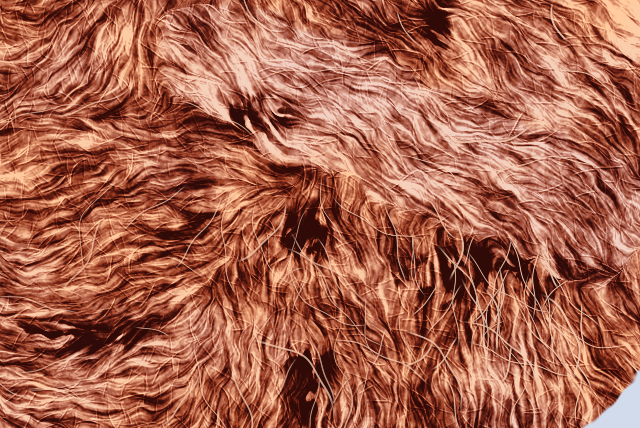
Give the GLSL for this texture, as a WebGL 1 fragment shader.

```glsl
precision highp float;
// Tangled coconut husk: frizzy red-brown fibre mats, dark gaps and loose pale strands.
uniform vec2 u_resolution;

float hash(vec2 p) {
  return fract(sin(dot(p, vec2(127.1, 311.7))) * 43758.5453);
}
vec4 hash4(vec2 p) {
  return vec4(hash(p), hash(p + 17.3), hash(p + 41.9), hash(p + 73.7));
}
float noise(vec2 p) {
  vec2 i = floor(p), f = fract(p), e = vec2(1.0, 0.0);
  f = f * f * (3.0 - 2.0 * f);
  return mix(mix(hash(i), hash(i + e.xy), f.x), mix(hash(i + e.yx), hash(i + e.xx), f.x), f.y);
}
float fbm(vec2 p) {
  return 0.55 * noise(p) + 0.3 * noise(p * 2.1 + 5.0) + 0.15 * noise(p * 4.3 + 9.0);
}
// Soft elliptical spot, 1 at its centre and 0 at its rim.
float blob(vec2 p, vec2 centre, vec2 radius) {
  return 1.0 - smoothstep(0.2, 1.0, length((p - centre) / radius));
}
// Signed distance to the large slanting sheet of husk.
float huskDistance(vec2 p) {
  vec2 a = vec2(0.5, 0.88), b = vec2(1.36, 0.49);
  float t = clamp(dot(p - a, b - a) / dot(b - a, b - a), 0.0, 1.0);
  return length(p - a - t * (b - a)) - 0.155 + 0.08 * (noise(p * 16.0) - 0.5);
}
// Positive above the axis of the sheet, negative below it.
float huskSide(vec2 p) {
  return p.y - 1.107 + 0.453 * p.x;
}
float fibreAngle(vec2 p) {
  float angle = mix(0.1, -0.2 + 5.0 * min(p.x, 0.35), smoothstep(0.7, 0.8, p.y));
  float column = smoothstep(0.42, 0.6, p.x + 0.25 * (0.5 - p.y));
  angle = mix(angle, 1.25, column * (1.0 - smoothstep(0.5, 0.62, p.y)));
  angle = mix(angle, 1.75 + 0.4 * smoothstep(1.0, 1.5, p.x), smoothstep(0.66, 0.76, p.x));
  angle = mix(angle, -0.95, smoothstep(-0.02, 0.02, huskSide(p)) * step(0.5, p.x));
  angle = mix(angle, -0.5, 1.0 - smoothstep(-0.02, 0.02, huskDistance(p)));
  return angle + 1.1 * (noise(p * 7.0) - 0.5) + 1.2 * (noise(p * 38.0) - 0.5);
}
// Averages noise along the fibre direction: x holds hairs, y holds tufts.
vec2 combFibres(vec2 p) {
  vec2 sum = vec2(0.0);
  for (int side = 0; side < 2; side++) {
    vec2 q = p;
    for (int i = 0; i < 9; i++) {
      float angle = fibreAngle(q);
      q += 0.0042 * (1.0 - 2.0 * float(side)) * vec2(cos(angle), sin(angle));
      sum += vec2(noise(q * 215.0), noise(q * 75.0 + 7.0));
    }
  }
  return sum / 18.0 - 0.5;
}
// One bent, tapering strand about the origin: x is its light, y its shadow.
vec2 strand(vec2 p, float angle, float bend, float halfLength, float width, float pixel) {
  float c = cos(angle), s = sin(angle);
  vec2 q = mat2(c, -s, s, c) * p;
  float wave = bend * q.x * q.x + 0.004 * sin(q.x * 50.0 + bend * 9.0);
  float d = (q.y - wave) / sqrt(1.0 + 4.0 * bend * bend * q.x * q.x);
  vec2 gap = abs(vec2(d, d + sign(c) * 0.0035)) - vec2(width, width * 1.5);
  float taper = 1.0 - smoothstep(0.65, 1.0, abs(q.x) / halfLength);
  return taper * (1.0 - smoothstep(-0.5 * pixel, 0.6 * pixel, gap));
}
// Short hairs scattered over a grid, roughly following the fibres.
vec2 shortHairs(vec2 p, float cell, float seed, float pixel) {
  vec2 cover = vec2(0.0), home = floor(p / cell);
  for (int k = 0; k < 9; k++) {
    vec2 id = home + vec2(mod(float(k), 3.0), floor(float(k) / 3.0)) - 1.0;
    vec4 r = hash4(id + seed);
    vec2 centre = (id + r.xy) * cell;
    float angle = fibreAngle(centre) + 1.3 * (r.z - 0.5);
    vec2 hair = strand(p - centre, angle, 16.0 * (r.w - 0.5), cell * (0.5 + 0.5 * r.x), 0.0008 + 0.0006 * r.y, pixel);
    cover = max(cover, hair * (0.35 + 0.65 * r.z));
  }
  return cover;
}
// Long strands, about half of them tangled below the husk.
vec2 looseStrands(vec2 p, float pixel) {
  vec2 cover = vec2(0.0);
  for (int i = 0; i < 100; i++) {
    vec4 r = hash4(vec2(float(i), 3.0));
    vec2 tangle = vec2(0.65, 0.02) + r.xy * vec2(0.75, 0.42);
    vec2 centre = mix(r.xy * vec2(1.5, 1.0), tangle, step(0.5, hash(vec2(float(i), 5.0))));
    float angle = fibreAngle(centre) + 1.4 * (r.z - 0.5);
    vec2 line = strand(p - centre, angle, 8.0 * (r.w - 0.5), 0.04 + 0.1 * r.z, 0.0009 + 0.0014 * r.w * r.w, pixel);
    cover = max(cover, line * (0.65 + 0.35 * r.x));
  }
  return cover;
}
// Dark hollows between the mats.
float hollows(vec2 p) {
  float g = max(blob(p, vec2(0.72, 0.45), vec2(0.09, 0.12)), blob(p, vec2(1.12, 0.35), vec2(0.32, 0.1)));
  g = max(g, max(blob(p, vec2(0.72, 0.13), vec2(0.09, 0.2)), blob(p, vec2(0.2, 0.22), vec2(0.27, 0.07))));
  return max(g, max(blob(p, vec2(0.61, 0.73), vec2(0.14, 0.08)), blob(p, vec2(1.02, 0.94), vec2(0.05, 0.12))));
}
// Colours spaced by the share of area each one fills.
vec3 fibreColour(float t) {
  vec3 c = mix(vec3(0.18, 0.04, 0.03), vec3(0.40, 0.13, 0.09), smoothstep(0.02, 0.17, t));
  c = mix(c, vec3(0.61, 0.27, 0.17), smoothstep(0.17, 0.34, t));
  c = mix(c, vec3(0.68, 0.40, 0.33), smoothstep(0.34, 0.54, t));
  c = mix(c, vec3(0.84, 0.59, 0.49), smoothstep(0.54, 0.77, t));
  return mix(c, vec3(0.96, 0.83, 0.74), smoothstep(0.77, 0.97, t));
}
void main() {
  vec2 p = gl_FragCoord.xy / u_resolution.y;
  float pixel = 1.0 / u_resolution.y, husk = huskDistance(p);
  float onHusk = 1.0 - smoothstep(-0.02, 0.02, husk);
  vec2 fibres = combFibres(p), loose = looseStrands(p, pixel);
  vec2 hairs = max(shortHairs(p, 0.045, 0.0, pixel), shortHairs(p + 0.31, 0.032, 50.0, pixel).xy * 0.8);
  // Light and shade
  float tone = 0.02 + 9.5 * fibres.x + 4.5 * fibres.y + 2.2 * (fbm(p * 9.0) - 0.5);
  tone += 0.25 * onHusk + 0.8 * blob(p, vec2(0.42, 0.83), vec2(0.25, 0.16)) + 1.6 * blob(p, vec2(1.5, 0.97), vec2(0.13, 0.16));
  tone -= 0.8 * smoothstep(0.08, 0.0, husk) * (1.0 - onHusk) * step(huskSide(p), 0.0);
  tone -= 2.3 * hollows(p) * smoothstep(0.38, 0.55, fbm(p * 17.0 + 3.0) - 2.0 * fibres.y);
  tone += 1.1 * hairs.x - 0.7 * hairs.y * (1.0 - hairs.x) - 0.5 * loose.y;
  // Warm mats, rosy husk, pale strands
  vec3 colour = fibreColour(1.0 / (1.0 + exp(-1.7 * tone)));
  float rosy = clamp(0.6 * onHusk + 1.6 * (fbm(p * 5.0 + 20.0) - 0.35), 0.0, 1.0);
  colour *= mix(vec3(1.04, 0.96, 0.84), vec3(0.99, 0.99, 1.04), rosy);
  colour = mix(colour, vec3(0.95, 0.80, 0.69), 0.95 * loose.x);
  // Pale ground showing at the lower right corner
  float ground = smoothstep(0.0, 0.012, p.x - p.y - 1.375 + 0.03 * noise(p * 30.0));
  gl_FragColor = vec4(mix(colour, vec3(0.82, 0.86, 0.92), ground), 1.0);
}
```
